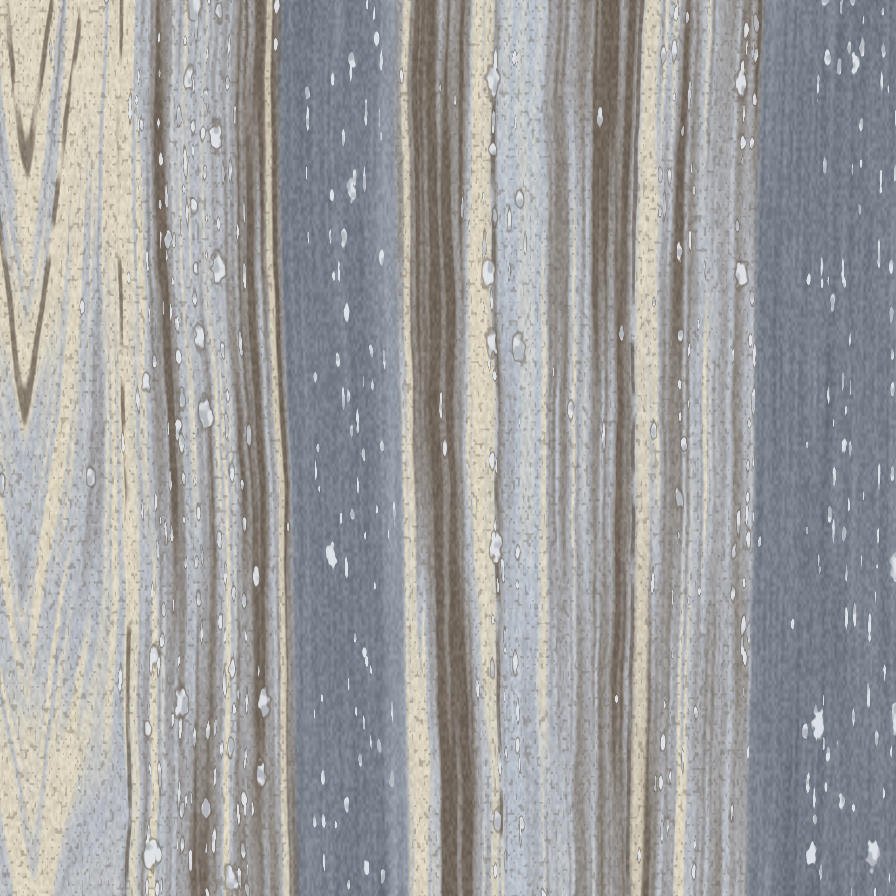
Give the GLSL for this texture, as a WebGL 1 fragment shader.

```glsl
precision highp float;
// Polished striped marble: upright, wandering strata in slate, taupe, mist and cream.
// Stretched noise picks a tone within each band; veins, a wedge of nested V lines
// at the left, ragged white crystal flecks and a fine grain lie on top.
uniform vec2 u_resolution;

const vec3 BROWN = vec3(0.44, 0.40, 0.36);
const vec3 TAUPE = vec3(0.57, 0.55, 0.53);
const vec3 GREY  = vec3(0.64, 0.64, 0.65);
const vec3 MIST  = vec3(0.72, 0.74, 0.77);
const vec3 CREAM = vec3(0.86, 0.83, 0.75);
const vec3 SLATE = vec3(0.47, 0.50, 0.545);
const vec3 ICE   = vec3(0.73, 0.77, 0.82);
const vec3 WHITE = vec3(0.90, 0.92, 0.94);
const float TILT = 0.024;          // lean of the band edges
const float WANDER = 0.014;        // slow sideways drift of the strata
const float RIPPLE = 0.0045;       // small bends in the strands
const float STRIPE_CONTRAST = 1.75;
const float GRAIN = 0.10;

float hash(vec2 p) {
  vec3 q = fract(p.xyx * 0.1031);
  q += dot(q, q.yzx + 33.33);
  return fract((q.x + q.y) * q.z);
}

float noise(vec2 p) {
  vec2 i = floor(p), f = fract(p);
  f = f * f * (3.0 - 2.0 * f);
  return mix(mix(hash(i), hash(i + vec2(1, 0)), f.x),
             mix(hash(i + vec2(0, 1)), hash(i + vec2(1, 1)), f.x), f.y);
}

float band(float x, float left, float right, float soft) {
  return smoothstep(left - soft, left + soft, x)
       * (1.0 - smoothstep(right - soft, right + soft, x));
}

float vein(float x, float centre, float width) {
  return 1.0 - smoothstep(width * 0.4, width, abs(x - centre));
}

float slateMask(float x) {
  return band(x, 0.325, 0.452, 0.004) + band(x, 0.845, 1.2, 0.004);
}

// Mean tone of the strata across the slab: 0 is brown, 1 is cream.
float bandTone(float x) {
  return 0.42 + 0.38 * band(x, -0.3, 0.155, 0.005)
    + 0.10 * band(x, 0.295, 0.325, 0.005) + 0.30 * band(x, 0.448, 0.474, 0.004)
    - 0.14 * band(x, 0.478, 0.520, 0.006) + 0.30 * band(x, 0.525, 0.560, 0.006)
    + 0.22 * band(x, 0.560, 0.610, 0.006) - 0.15 * band(x, 0.670, 0.708, 0.008)
    + 0.26 * band(x, 0.728, 0.750, 0.004);
}

vec3 strataColor(float t) {
  vec3 c = mix(BROWN, TAUPE, smoothstep(0.05, 0.30, t));
  c = mix(c, GREY, smoothstep(0.30, 0.48, t));
  c = mix(c, MIST, smoothstep(0.48, 0.68, t));
  return mix(c, CREAM, smoothstep(0.68, 0.92, t));
}

float fleckDensity(float x) {
  return 0.03 + 0.60 * band(x, 0.155, 0.285, 0.01) + 0.25 * band(x, 0.35, 0.44, 0.01)
    + 0.45 * band(x, 0.548, 0.585, 0.004) + 0.35 * band(x, 0.735, 0.79, 0.01)
    + 0.55 * band(x, 0.822, 0.848, 0.004) + 0.40 * band(x, 0.91, 1.1, 0.02);
}

// One ragged ellipse per chosen cell: positive inside, negative outside.
float fleck(vec2 p, vec2 cell, float seed) {
  float column = floor(p.x / cell.x);
  vec2 q = p / cell + vec2(0.0, 7.0 * hash(vec2(column, seed)));
  vec2 id = floor(q);
  float cluster = smoothstep(0.3, 0.7, noise(vec2(column * 1.7 + seed, id.y * cell.y * 5.0)));
  float chance = fleckDensity((column + 0.5) * cell.x) * cluster;
  vec2 centre = 0.5 + 0.3 * (vec2(hash(id + seed + 3.1), hash(id + seed + 8.7)) - 0.5);
  float size = mix(0.09, 0.25, hash(id + seed + 15.3));
  float ragged = 0.7 * (noise(p * vec2(260.0, 150.0) + seed) - 0.5);
  float inside = 1.0 - length((fract(q) - centre) / size) + ragged;
  return mix(-1.0, inside, step(hash(id + seed), chance));
}

void main() {
  vec2 p = gl_FragCoord.xy / u_resolution;

  // Bend the slab sideways so neighbouring strata drift together.
  float x = p.x + TILT * cos(6.0 * (p.x - 0.33)) * (p.y - 0.5);
  x += WANDER * (noise(vec2(p.x * 5.0, p.y * 2.6)) - 0.5);
  float calm = 1.0 - 0.7 * slateMask(x);
  x += RIPPLE * calm * (noise(vec2(p.x * 22.0, p.y * 9.0 + 4.0)) - 0.5);
  x += RIPPLE * 0.5 * calm * (noise(vec2(p.x * 50.0, p.y * 24.0)) - 0.5);

  // Nested V lines take over at the left edge.
  float wedge = sqrt(pow(x - 0.033, 2.0) + 0.00002) - 0.13 * (p.y - 0.79);
  float u = mix(wedge, x, smoothstep(0.05, 0.15, x));

  // Strata: three widths of long streaks around the tone of the band.
  float streaks = 0.38 * noise(vec2(u * 48.0, p.y * 1.3))
    + 0.36 * noise(vec2(u * 120.0 + 9.0, p.y * 2.0))
    + 0.26 * noise(vec2(u * 270.0, p.y * 4.0));
  vec3 color = strataColor(bandTone(x) + STRIPE_CONTRAST * (streaks - 0.5));
  color = mix(color, ICE, 0.6 * band(x, 0.562, 0.606, 0.005));

  // Slate bands with faint hairlines, paler towards the right of the first.
  float hairline = noise(vec2(x * 300.0, p.y * 7.0)) + noise(vec2(x * 90.0, p.y * 2.0)) - 1.0;
  vec3 slate = SLATE + 0.07 * hairline + 0.10 * band(x, 0.432, 0.47, 0.012);
  color = mix(color, slate, slateMask(x));

  // Cream veins with dark seams, and the brown outlines of the wedge.
  float cream = vein(x, 0.148, 0.005) + vein(x, 0.312, 0.005) + vein(x, 0.463, 0.005)
    + vein(x, 0.550, 0.006) + vein(x, 0.720, 0.010);
  color = mix(color, CREAM, 0.85 * min(cream, 1.0));
  float seam = vein(x, 0.141, 0.003) + vein(x, 0.557, 0.003) + vein(x, 0.709, 0.003);
  float leftSide = 1.0 - smoothstep(0.09, 0.11, x);
  seam += leftSide * (vein(wedge, 0.0, 0.004) + vein(wedge, 0.036, 0.004));
  float broken = smoothstep(0.25, 0.6, noise(vec2(x * 90.0, p.y * 22.0)));
  color = mix(color, BROWN, 0.8 * broken * min(seam, 1.0));

  // Fine mineral grain, rustier in the strata than in the slate.
  float grain = noise(p * vec2(430.0, 210.0)) - 0.5;
  color += GRAIN * grain;
  float rust = smoothstep(0.68, 0.9, noise(p * vec2(380.0, 240.0) + 31.0));
  color = mix(color, BROWN, 0.35 * rust * (1.0 - slateMask(x)));

  // White crystals in three sizes, rimmed with brown outside the slate.
  vec2 slab = vec2(x, p.y);
  float crystal = max(fleck(slab, vec2(0.030, 0.075), 5.0),
    max(fleck(slab, vec2(0.013, 0.045), 23.0), fleck(slab, vec2(0.008, 0.065), 47.0)));
  float rim = smoothstep(-0.35, 0.0, crystal) * (1.0 - slateMask(x));
  color = mix(color, BROWN, 0.55 * rim);
  vec3 sparkle = mix(MIST, WHITE, smoothstep(0.2, 0.6, noise(p * vec2(170.0, 110.0))));
  color = mix(color, sparkle, 0.92 * smoothstep(0.0, 0.3, crystal));

  gl_FragColor = vec4(color, 1.0);
}
```
